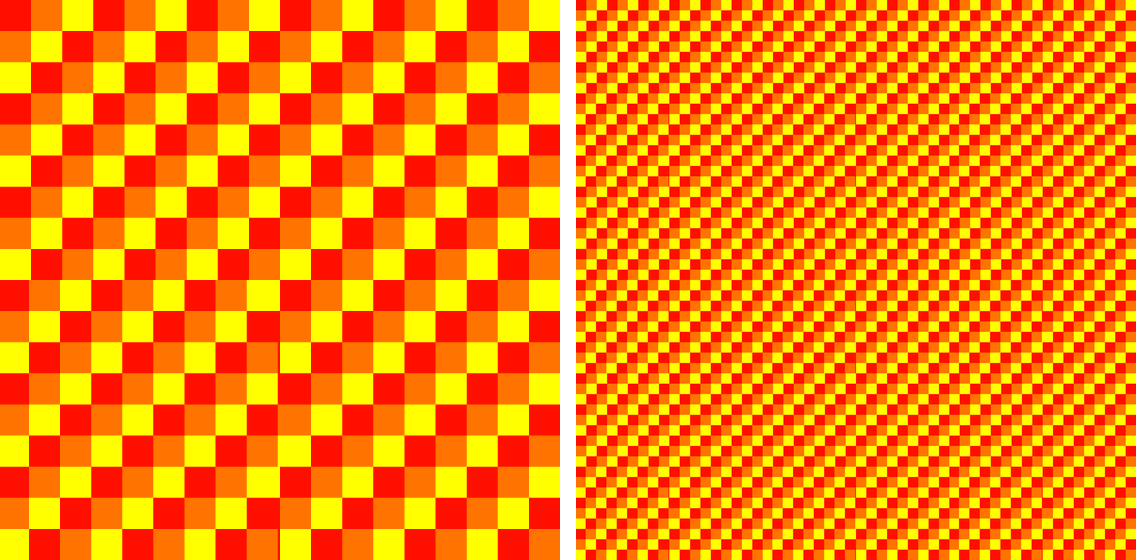
Left: one tile. Right: repeated 3 by 3.
A three.js fragment shader for this pattern:

```glsl
varying vec2 vUv;

const float CELLS = 18.0;          // squares across and down
const float COLOURS = 3.0;         // colours in the diagonal cycle
const float SLIP = 0.0039;         // leftward slip of the lower left quarter
const int SAMPLES = 4;             // edge smoothing samples per axis
const vec3 RED = vec3(1.0, 0.06, 0.0);
const vec3 ORANGE = vec3(1.0, 0.45, 0.0);
const vec3 YELLOW = vec3(1.0, 1.0, 0.0);

vec3 palette(float index) {
  return index < 0.5 ? RED : (index < 1.5 ? ORANGE : YELLOW);
}

vec3 checker(vec2 p) {
  float row = floor((1.0 - p.y) * CELLS);
  bool slipped = p.x < 0.5 && row >= 0.5 * CELLS;
  float x = p.x + (slipped ? SLIP : 0.0);
  float index = mod(floor(x * CELLS) + row, COLOURS);

  // Narrow sliver where the slipped quarter meets the right half
  bool oddBand = mod(floor(row / COLOURS), 2.0) > 0.5;
  if (slipped && x >= 0.5 && oddBand) {
    index = mod(index + COLOURS - 1.0, COLOURS);
    if (index < 1.5) index = 0.0;
  }
  return palette(index);
}

void main() {
  // Box filter over the pixel footprint, wrapped at the canvas edges
  vec2 footprint = fwidth(vUv);
  vec3 sum = vec3(0.0);
  for (int j = 0; j < SAMPLES; j++) {
    for (int i = 0; i < SAMPLES; i++) {
      vec2 offset = (vec2(float(i), float(j)) + 0.5) / float(SAMPLES) - 0.5;
      sum += checker(fract(vUv + offset * footprint));
    }
  }
  gl_FragColor = vec4(sum / float(SAMPLES * SAMPLES), 1.0);
}
```
